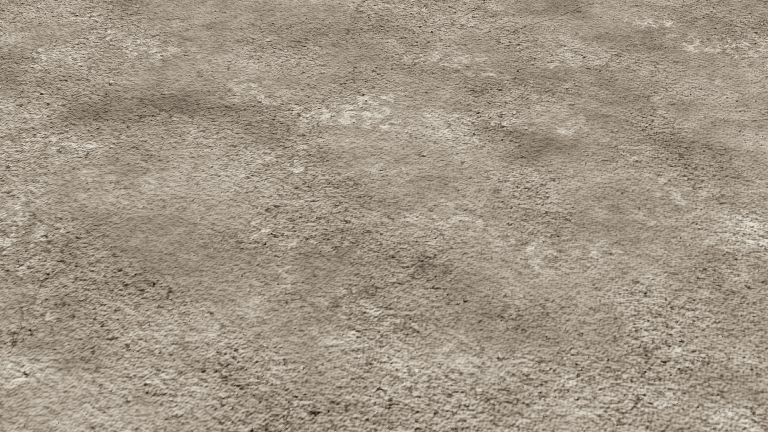
A WebGL 1 fragment shader for this texture:

```glsl
precision highp float;
// Dry, dusty ground seen at a slant: the canvas is projected onto a plane, then
// a single tone is summed from broad stains, pale crust, side-lit grit, dark
// pits, pebbles and hairline cracks, and is turned into earth colours by a ramp.

uniform vec2 u_resolution;

const vec3 SHADOW_BROWN = vec3(0.32, 0.28, 0.23);
const vec3 DUST = vec3(0.63, 0.58, 0.52);
const vec3 PALE_CRUST = vec3(0.79, 0.76, 0.71);
const vec2 TO_LIGHT = vec2(-0.2, 0.42);

vec2 hash2(vec2 p) {
  vec3 q = fract(p.xyx * vec3(0.1031, 0.1030, 0.0973));
  q += dot(q, q.yzx + 33.33);
  return fract((q.xx + q.yz) * q.zy);
}

// Contribution of one lattice corner to the gradient noise.
float corner(vec2 cell, vec2 offset) {
  float angle = 6.2832 * hash2(cell).x;
  return dot(vec2(cos(angle), sin(angle)), offset);
}

float gradientNoise(vec2 p) {
  vec2 i = floor(p);
  vec2 f = p - i;
  vec2 w = f * f * f * (f * (f * 6.0 - 15.0) + 10.0);
  vec2 e = vec2(1.0, 0.0);
  float low = mix(corner(i, f), corner(i + e, f - e), w.x);
  float high = mix(corner(i + e.yx, f - e.yx), corner(i + 1.0, f - 1.0), w.x);
  return mix(low, high, w.y);
}

float fbm(vec2 p) {
  float sum = 0.0;
  float amplitude = 1.0;
  for (int i = 0; i < 4; i++) {
    sum += amplitude * gradientNoise(p);
    p = mat2(1.6, 1.2, -1.2, 1.6) * p + 7.3;
    amplitude *= 0.6;
  }
  return sum;
}

// Slope of the noise towards the light: bright and shaded sides of grains.
float relief(vec2 p) {
  return gradientNoise(p) - gradientNoise(p + TO_LIGHT);
}

float grit(vec2 p) {
  mat2 turn = mat2(0.8, 0.6, -0.6, 0.8);
  float slope = 0.30 * relief(p * 75.0)
              + 0.70 * relief(turn * p * 150.0 + 11.0)
              + 0.80 * relief(p * 290.0 + 29.0);
  return slope - 0.45 * slope * slope;
}

// Small ragged hollows where two noise scales agree.
float pits(vec2 p) {
  float depth = gradientNoise(p * 85.0 + 3.0) + 0.7 * gradientNoise(p * 190.0 + 17.0);
  return smoothstep(0.22, 0.55, depth);
}

float disc(vec2 p, float radius) {
  return 1.0 - smoothstep(0.55 * radius, 1.25 * radius, length(p));
}

// One jittered, lumpy stone per chosen cell, with its shadow away from the light.
float pebbles(vec2 p, float density) {
  vec2 cell = floor(p);
  vec2 place = hash2(cell);
  vec2 kind = hash2(cell + 57.0);
  vec2 d = p - cell - 0.25 - 0.5 * place;
  float radius = mix(0.08, 0.17, kind.x * kind.x);
  radius *= 1.0 + 0.9 * gradientNoise(p * 5.0);
  float stone = disc(d, radius);
  float shadow = disc(d + 2.0 * radius * TO_LIGHT, radius);
  float present = smoothstep(kind.y - 0.05, kind.y + 0.05, density);
  return present * (0.4 * stone * place.y - shadow * (1.0 - stone));
}

// Thin lines along the zero level of a noise, kept only in a few places.
float cracks(vec2 p) {
  float level = abs(gradientNoise(p * 5.0 + 0.15 * fbm(p * 14.0)));
  float presence = smoothstep(0.15, 0.35, gradientNoise(p * 4.0 + 40.0));
  return presence * (1.0 - smoothstep(0.003, 0.018, level));
}

vec3 earthColor(float tone) {
  vec3 low = mix(SHADOW_BROWN, DUST, max((tone - 0.32) / 0.31, -0.5));
  vec3 high = mix(DUST, PALE_CRUST, min((tone - 0.63) / 0.16, 1.6));
  return tone < 0.63 ? low : high;
}

void main() {
  vec2 uv = gl_FragCoord.xy / u_resolution.y;
  float aspect = u_resolution.x / u_resolution.y;

  // Slanted plane, and a sheared copy whose patches descend to the right.
  vec2 ground = vec2(uv.x - 0.5 * aspect, 2.6) / (2.2 - uv.y);
  vec2 drift = vec2(ground.x, ground.y + 0.12 * ground.x);

  // Large zones.
  float broad = fbm(drift * vec2(4.0, 6.0) + 3.0);
  float crustZone = smoothstep(0.05, 0.5, fbm(drift * vec2(5.0, 7.0) + 21.0));
  float crust = crustZone * smoothstep(-0.1, 0.3, fbm(ground * 60.0));
  float stain = smoothstep(0.1, 0.6, fbm(drift * vec2(7.0, 10.0) + 63.0));
  float mottle = fbm(ground * 28.0 + 5.0);
  float rough = smoothstep(-0.4, 0.4, fbm(drift * 4.5 + 87.0) - 0.2 * (uv.x / aspect - 0.5));

  // Sum of all tones.
  float tone = 0.652 + 0.105 * broad + 0.065 * mottle;
  tone += 0.13 * crust - 0.10 * stain * (0.7 + mottle);
  tone += mix(0.20, 0.33, rough) * mix(1.0, 0.75, uv.y) * grit(ground);
  tone -= mix(0.07, 0.18, rough) * mix(1.0, 0.8, uv.y) * pits(ground);
  tone += 0.24 * pebbles(mat2(0.8, 0.6, -0.6, 0.8) * ground * 34.0, 0.05 + 0.3 * rough);
  tone += 0.22 * pebbles(mat2(0.9, -0.44, 0.44, 0.9) * ground * 64.0, 0.15 + 0.5 * rough);
  tone -= 0.13 * cracks(drift);

  gl_FragColor = vec4(clamp(earthColor(tone), 0.0, 1.0), 1.0);
}
```
